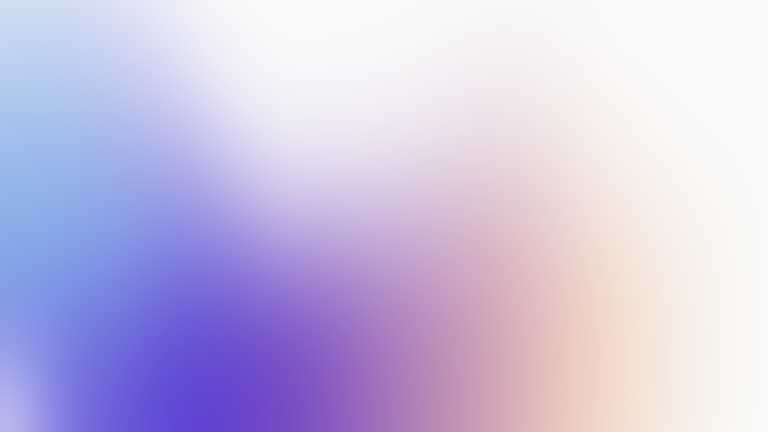
A Shadertoy shader for this background:

```glsl
const vec3 PAPER = vec3(0.981);
const vec3 SKY = vec3(0.47, 0.635, 0.90);

// Colours along the lower edge, evenly spaced from left to right
const int STOPS = 9;
const vec3 RAMP[STOPS] = vec3[STOPS](
    vec3(0.48, 0.48, 0.89), vec3(0.43, 0.39, 0.86), vec3(0.38, 0.27, 0.82),
    vec3(0.47, 0.30, 0.77), vec3(0.635, 0.45, 0.735), vec3(0.80, 0.62, 0.71),
    vec3(0.925, 0.81, 0.76), vec3(0.965, 0.925, 0.89), PAPER);

const float LEFT_HEIGHT = 0.83;    // half-fade height at the left edge
const float VALLEY_HEIGHT = 0.46;  // half-fade height between the two hills
const float HILL_RISE = 0.12;      // extra height of the rose hill
const float HILL_X = 0.68;
const float HILL_WIDTH = 0.15;
const float FADE_POWER = 2.8;
const float SKY_WIDTH = 0.24;
const float SKY_TOP = 0.55;
const float ROSE_LEAN = 0.06;
const float CORNER_FADE = 0.48;
const vec2 CORNER_SIZE = vec2(0.071, 0.215);

float bell(float x) {
    return exp(-x * x);
}

vec3 rampStop(int i) {
    return RAMP[clamp(i, 0, STOPS - 1)];
}

// Catmull-Rom curve through the colour stops
vec3 rampColor(float x) {
    float s = clamp(x, 0.0, 1.0) * float(STOPS - 1);
    int i = int(floor(s));
    float t = s - float(i);
    vec3 a = rampStop(i - 1), b = rampStop(i);
    vec3 c = rampStop(i + 1), d = rampStop(i + 2);
    return b + 0.5 * t * (c - a + t * (2.0 * a - 5.0 * b + 4.0 * c - d
        + t * (3.0 * (b - c) + d - a)));
}

// Height at which the colour has faded halfway into the paper
float fadeHeight(float x) {
    float slope = mix(LEFT_HEIGHT, VALLEY_HEIGHT, smoothstep(0.05, 0.40, x));
    return slope + HILL_RISE * bell((x - HILL_X) / HILL_WIDTH);
}

void mainImage(out vec4 fragColor, in vec2 fragCoord) {
    vec2 uv = fragCoord / iResolution.xy;

    // Hue: horizontal ramp, turning sky blue up the left side
    float lean = ROSE_LEAN * uv.y * smoothstep(0.5, 0.8, uv.x);
    vec3 ink = rampColor(uv.x - lean);
    float sky = bell(uv.x / SKY_WIDTH) * smoothstep(0.0, SKY_TOP, uv.y);
    ink = mix(ink, SKY, sky);

    // Coverage: soft upward fade and a pale lower left corner
    float coverage = exp2(-pow(uv.y / fadeHeight(uv.x), FADE_POWER));
    coverage *= 1.0 - CORNER_FADE * bell(length(uv / CORNER_SIZE));

    fragColor = vec4(mix(PAPER, ink, coverage), 1.0);
}
```
